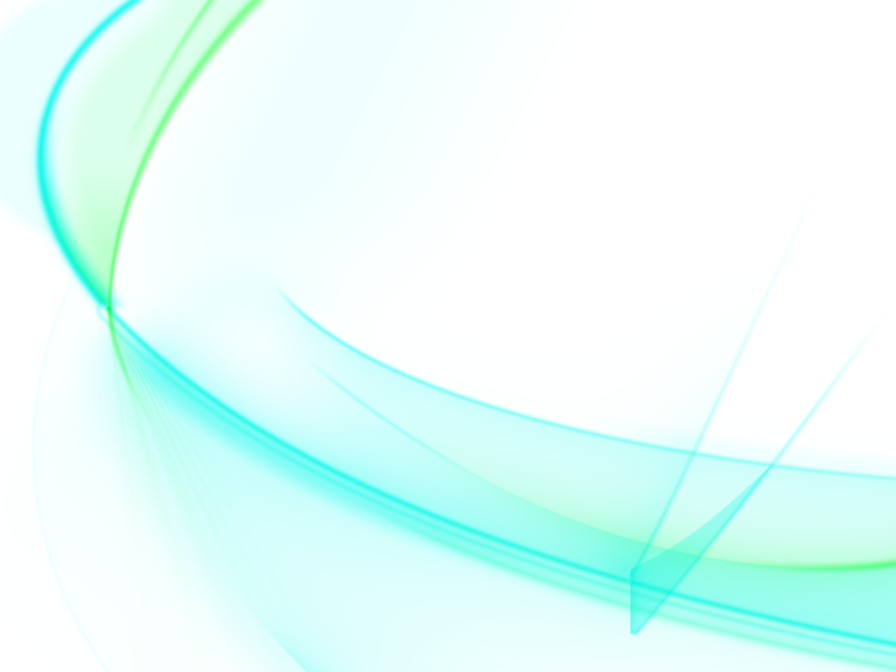
Give the GLSL for this background, as a Shadertoy shader.

```glsl
// Translucent aqua and green ribbons sweeping across a white background.

const vec3 AQUA = vec3(0.0, 0.98, 0.94);
const vec3 GREEN = vec3(0.1, 1.0, 0.2);

float hash(float n) { return fract(sin(n * 12.9898) * 43758.5453); }

float noise(float x) {
    float i = floor(x);
    return mix(hash(i), hash(i + 1.0), smoothstep(0.0, 1.0, x - i));
}

// Cubic Bezier: signed distance (positive left of travel) and parameter.
vec2 curve(vec2 p, vec2 a, vec2 b, vec2 c, vec2 d) {
    float best = 1e9, side = 1.0, along = 0.0;
    vec2 start = a;
    for (int i = 1; i <= 24; i++) {
        float t = float(i) / 24.0, s = 1.0 - t;
        vec2 end = s*s*s*a + 3.0*s*s*t*b + 3.0*s*t*t*c + t*t*t*d;
        vec2 e = end - start;
        float h = clamp(dot(p - start, e) / dot(e, e), 0.0, 1.0);
        vec2 v = p - start - e * h;
        if (dot(v, v) < best) {
            best = dot(v, v);
            side = e.x * v.y - e.y * v.x;
            along = (float(i) - 1.0 + h) / 24.0;
        }
        start = end;
    }
    return vec2(side < 0.0 ? -sqrt(best) : sqrt(best), along);
}

float bell(float d, float width) { return exp(-d * d / (width * width)); }

float inside(float d) {
    float aa = 4.0 / iResolution.y;
    return smoothstep(-aa, aa, d);
}

// One-sided glow with a crisp edge at zero.
float veil(float d, float width) { return inside(d) * exp(-max(d, 0.0) / width); }

void ink(inout vec3 col, vec3 tint, float amount) {
    col *= mix(vec3(1.0), tint, clamp(amount, 0.0, 1.0));
}

void mainImage(out vec4 fragColor, in vec2 fragCoord) {
    vec2 p = fragCoord / iResolution.xy * vec2(4.0, 3.0);
    vec3 col = vec3(1.0);

    // Curves that bound the ribbons
    vec2 hook = curve(p, vec2(0.615, 3.01), vec2(0.115, 2.66), vec2(0.016, 2.14), vec2(0.484, 1.62));
    vec2 sweep = curve(p, vec2(0.484, 1.62), vec2(1.198, 0.865), vec2(2.448, 0.422), vec2(4.06, 0.11));
    vec2 crest = curve(p, vec2(1.208, 1.76), vec2(1.536, 1.255), vec2(2.81, 0.958), vec2(4.06, 0.86));
    vec2 fold = curve(p, vec2(1.344, 1.42), vec2(1.98, 0.865), vec2(2.97, 0.344), vec2(4.04, 0.49));
    vec2 under = curve(p, vec2(1.51, 0.81), vec2(2.1, 0.46), vec2(3.0, 0.2), vec2(4.06, 0.0));
    vec2 stem = curve(p, vec2(1.156, 3.01), vec2(0.677, 2.53), vec2(0.495, 2.01), vec2(0.49, 1.62));
    vec2 blade = curve(p, vec2(0.95, 3.01), vec2(0.75, 2.74), vec2(0.64, 2.5), vec2(0.56, 2.32));
    vec2 tail = curve(p, vec2(0.49, 1.62), vec2(0.5, 1.45), vec2(0.57, 1.3), vec2(0.68, 1.1));
    vec2 bubble = curve(p, vec2(0.39, 1.88), vec2(0.078, 1.333), vec2(0.026, 0.63), vec2(0.495, -0.02));
    vec2 drape = curve(p, vec2(0.55, 1.4), vec2(0.75, 0.8), vec2(1.0, 0.35), vec2(1.4, -0.03));
    vec2 ray = curve(p, vec2(3.645, 2.17), vec2(3.2, 1.2), vec2(2.98, 0.7), vec2(2.82, 0.43));
    vec2 sail = curve(p, vec2(4.02, 1.7), vec2(3.55, 1.05), vec2(3.25, 0.65), vec2(2.84, 0.17));
    vec2 sailTop = curve(p, vec2(3.42, 0.9), vec2(3.2, 0.7), vec2(3.1, 0.6), vec2(2.82, 0.46));
    vec2 spine = abs(hook.x) < abs(sweep.x) ? hook : sweep;
    float upper = smoothstep(1.6, 1.66, p.y);

    // Pale wash across the top and the lobe at the left
    float slant = p.x + 0.5 * (3.0 - p.y);
    float wash = smoothstep(2.8, 1.6, slant) * smoothstep(0.8, 1.6, slant);
    ink(col, AQUA, 0.065 * wash * smoothstep(1.4, 2.2, p.y) * inside(stem.x));
    float lobe = smoothstep(0.62, 0.54, length(p - vec2(0.44, 2.48)));
    ink(col, AQUA, 0.08 * lobe * inside(-spine.x));

    // Green sheet between the hook and the stem
    float sheet = inside(hook.x) * inside(-stem.x) * upper;
    ink(col, AQUA, 0.07 * sheet);
    ink(col, GREEN, sheet * smoothstep(0.05, 0.2, hook.x) * 0.09);
    ink(col, GREEN, sheet * 0.25 * smoothstep(2.3, 1.65, p.y));
    ink(col, GREEN, 0.5 * bell(stem.x, mix(0.025, 0.008, stem.y)));
    ink(col, GREEN, 0.4 * bell(blade.x, 0.014) * (1.0 - blade.y));

    // Lower bubble, its drape and strands fanning from the crossing
    float below = inside(-spine.x);
    float inBubble = inside(bubble.x) * below * smoothstep(1.9, 1.6, p.y);
    ink(col, AQUA, 0.015 * inBubble + 0.05 * bell(bubble.x, 0.008) * below);
    float drapeGlow = smoothstep(-0.3, 0.15, drape.x) * exp(-max(drape.x, 0.0) / 0.6);
    ink(col, AQUA, inBubble * drapeGlow * 0.14);
    ink(col, AQUA, 0.2 * veil(drape.x, 0.06) * smoothstep(0.7, 1.0, drape.y));
    vec2 q = p - vec2(0.484, 1.62);
    float angle = atan(q.x, -q.y);
    float fan = smoothstep(0.0, 0.2, angle) * smoothstep(0.9, 0.5, angle);
    ink(col, GREEN, 0.22 * fan * noise(angle * 40.0) * exp(-length(q) / 0.5));
    ink(col, GREEN, 0.6 * bell(tail.x, 0.012) * (1.0 - tail.y));

    // Sheets between the sweep, the fold and the crest
    float between = inside(sweep.x) * inside(-crest.x);
    ink(col, AQUA, 0.12 * between * smoothstep(1.1, 1.7, p.x));
    ink(col, AQUA, 0.22 * between * inside(-fold.x) * smoothstep(1.4, 3.0, p.x));
    ink(col, AQUA, 0.1 * veil(-crest.x, 0.12) * smoothstep(0.0, 0.15, crest.y));
    ink(col, AQUA, 0.45 * bell(crest.x, 0.011) * smoothstep(0.0, 0.15, crest.y) * (1.0 - 0.5 * crest.y));
    ink(col, AQUA, 0.06 * inside(crest.x) * smoothstep(0.12, 0.04, crest.x) * smoothstep(2.5, 3.1, p.x));
    ink(col, AQUA, 0.05 * bell(length((p - vec2(1.12, 1.68)) * vec2(0.6, 1.3)), 0.18));
    ink(col, GREEN, 0.18 * exp(-abs(fold.x) / 0.13) * smoothstep(0.15, 0.7, fold.y));
    ink(col, GREEN, 0.45 * bell(fold.x, 0.018) * smoothstep(0.7, 1.0, fold.y));
    ink(col, AQUA, 0.2 * bell(fold.x, 0.01) * smoothstep(0.0, 0.1, fold.y) * smoothstep(0.4, 0.2, fold.y));

    // Main ribbon with soft sides and a crisp spine
    float body = smoothstep(0.0, 0.12, sweep.y) * mix(1.0, 0.45, smoothstep(0.35, 0.8, sweep.y));
    ink(col, AQUA, 0.33 * body * inside(-sweep.x) * smoothstep(0.18, 0.06, -sweep.x));
    ink(col, AQUA, 0.25 * body * veil(-sweep.x, 0.28));
    ink(col, AQUA, 0.3 * body * veil(sweep.x, 0.15));
    ink(col, AQUA, 0.6 * bell(sweep.x, 0.014) + 0.25 * bell(sweep.x + 0.045, 0.012));
    ink(col, AQUA, upper * 0.8 * bell(hook.x, 0.02));
    ink(col, AQUA, upper * 0.5 * bell(hook.x - 0.02, 0.04) * smoothstep(0.3, 0.7, hook.y));
    ink(col, mix(AQUA, GREEN, 0.3), 0.2 * smoothstep(0.0, 0.3, under.y) * (bell(under.x, 0.018) + 0.5 * veil(under.x, 0.2) * below));

    // Crossing ray and sail at the right
    ink(col, AQUA, 0.13 * veil(-ray.x, 0.15) * smoothstep(0.1, 0.8, ray.y) * smoothstep(0.4, 0.5, p.y));
    ink(col, AQUA, 0.4 * bell(ray.x, 0.011) * ray.y);
    float sailFill = inside(sailTop.x) * inside(-sail.x) * inside(p.x - 2.815) * inside(p.y - 0.17);
    ink(col, AQUA, 0.28 * sailFill + 0.25 * bell(sail.x, 0.011) * smoothstep(0.0, 0.4, sail.y));
    ink(col, AQUA, 0.4 * sailFill * exp(-(p.x - 2.815) / 0.03));
    ink(col, AQUA, 0.25 * exp(-length(p - vec2(2.79, 0.45)) / 0.1));

    fragColor = vec4(col, 1.0);
}
```
